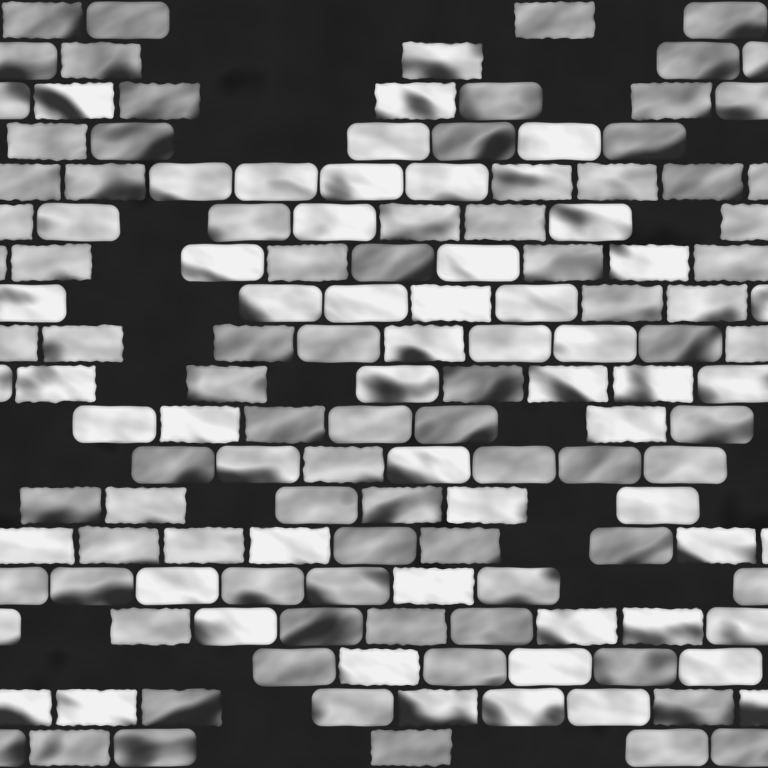
Write a WebGL 1 fragment shader that draws this texture map.

```glsl
precision highp float;
// Tiling greyscale wall of worn bricks in stepped courses, with dark gaps where bricks are missing.

uniform vec2 u_resolution;

const vec2 GRID = vec2(9.0, 19.0);       // bricks across, courses down
const float COURSE_SHIFT = 13.0 / 19.0;  // sideways step per course, in bricks
const float MORTAR = 0.13;
const float MISSING = 0.08;              // chance of a single lost brick
const vec2 UNBOUNDED = vec2(289.0);      // noise period larger than any brick

vec2 hash2(vec2 p) {
  vec3 a = fract(p.xyx * vec3(0.1031, 0.1030, 0.0973));
  a += dot(a, a.yzx + 33.33);
  return fract((a.xx + a.yz) * a.zy);
}

float cornerSlope(vec2 corner, vec2 offset, vec2 period) {
  float angle = 6.2832 * hash2(mod(corner, period) + 7.0).x;
  return dot(vec2(cos(angle), sin(angle)), offset);
}

// Gradient noise, about -0.7 to 0.7, repeating after period cells
float gradientNoise(vec2 p, vec2 period) {
  vec2 i = floor(p);
  vec2 f = p - i;
  vec2 w = f * f * f * (f * (f * 6.0 - 15.0) + 10.0);
  vec2 e = vec2(1.0, 0.0);
  float low = mix(cornerSlope(i, f, period),
                  cornerSlope(i + e.xy, f - e.xy, period), w.x);
  float high = mix(cornerSlope(i + e.yx, f - e.yx, period),
                   cornerSlope(i + e.xx, f - e.xx, period), w.x);
  return mix(low, high, w.y);
}

// Relative distance to a wrapped elliptical void: below 1 is inside
float voidAt(vec2 p, vec2 centre, vec2 radius) {
  return length((fract(p - centre + 0.5) - 0.5) / radius);
}

// Larger areas of lost bricks, measured from the top left
float voids(vec2 p) {
  float d = voidAt(p, vec2(0.362, 0.021), vec2(0.163, 0.116));
  d = min(d, voidAt(p, vec2(0.339, 0.185), vec2(0.072, 0.033)));
  d = min(d, voidAt(p, vec2(0.199, 0.395), vec2(0.078, 0.130)));
  d = min(d, voidAt(p, vec2(0.098, 0.853), vec2(0.078, 0.052)));
  d = min(d, voidAt(p, vec2(0.055, 0.586), vec2(0.078, 0.052)));
  d = min(d, voidAt(p, vec2(0.792, 0.081), vec2(0.068, 0.137)));
  d = min(d, voidAt(p, vec2(0.628, 0.0), vec2(0.046, 0.039)));
  return min(d, voidAt(p, vec2(0.728, 0.685), vec2(0.046, 0.039)));
}

float roundedBox(vec2 p, vec2 halfSize, float radius) {
  vec2 d = abs(p) - halfSize + radius;
  return length(max(d, 0.0)) + min(max(d.x, d.y), 0.0) - radius;
}

// Outline: either smooth and rounded, or squarer with chipped edges
float brickDistance(vec2 q, vec2 seed, vec2 traits) {
  float rounded = step(0.45, traits.x);
  vec2 halfSize = mix(vec2(0.0520, 0.0234), vec2(0.0541, 0.0243), rounded);
  float radius = mix(0.0035, 0.0135, rounded);
  q.y += q.x * (traits.y - 0.5) * 0.035;
  float bend = gradientNoise(q * 26.0 + seed, UNBOUNDED) * 0.0018;
  float chips = gradientNoise(q * 95.0 + seed, UNBOUNDED) * 0.0028;
  return roundedBox(q, halfSize, radius) + bend + chips * (1.0 - rounded);
}

// Face tone with soft slanted folds, fine mottling and dark worn patches
float brickTone(vec2 q, vec2 seed, vec2 traits) {
  q.y += q.x * (traits.x - 0.5) * 0.9;
  float fold = gradientNoise(q * vec2(16.0, 36.0) + seed, UNBOUNDED);
  float mottle = gradientNoise(q * vec2(48.0, 75.0) + seed, UNBOUNDED);
  float patches = gradientNoise(q * vec2(15.0, 24.0) + seed.yx + 31.0, UNBOUNDED);
  float tone = mix(0.56, 1.0, traits.x) + 0.26 * fold + 0.07 * mottle;
  float wear = mix(0.12, -0.40, traits.y);
  float worn = smoothstep(0.0, 0.55, patches + 0.08 * mottle - 9.0 * q.y + wear);
  return mix(min(tone, 0.95), MORTAR, 0.92 * worn);
}

float mortarTone(vec2 p) {
  float cloud = gradientNoise(p * 8.0, vec2(8.0));
  float detail = gradientNoise(p * 24.0, vec2(24.0));
  float stain = smoothstep(0.30, 0.60, cloud + 0.3 * detail);
  return MORTAR + 0.018 * cloud + 0.012 * detail - 0.05 * stain;
}

void main() {
  vec2 p = gl_FragCoord.xy / u_resolution;
  p.y = 1.0 - p.y;

  // Brick cell, its wrapped identity and its centre
  float course = floor(p.y * GRID.y);
  float shift = course * COURSE_SHIFT;
  vec2 cell = p * GRID - vec2(shift, 0.0);
  float column = floor(cell.x);
  vec2 id = vec2(mod(column + 2.0 * GRID.x, GRID.x), course);
  vec2 centre = fract(vec2(column + 0.5 + shift, course + 0.5) / GRID);
  vec2 q = (fract(cell) - 0.5) * vec2(1.0, -1.0) / GRID;

  vec2 seed = 200.0 * hash2(id + 3.0);
  vec2 shapeTraits = hash2(id + 41.0);
  vec2 faceTraits = hash2(id + 83.0);
  float present = step(1.0, voids(centre)) * step(MISSING, hash2(id + 127.0).x);

  // Soft-edged face over the mortar
  float d = brickDistance(q, seed, shapeTraits);
  float softness = max(0.0013, 0.75 / u_resolution.y);
  float cover = present * (1.0 - smoothstep(-softness, softness, d));
  float rim = mix(0.85, 1.0, smoothstep(0.0, 0.005, -d));
  float tone = mix(mortarTone(p), brickTone(q, seed, faceTraits) * rim, cover);
  gl_FragColor = vec4(vec3(tone), 1.0);
}
```
